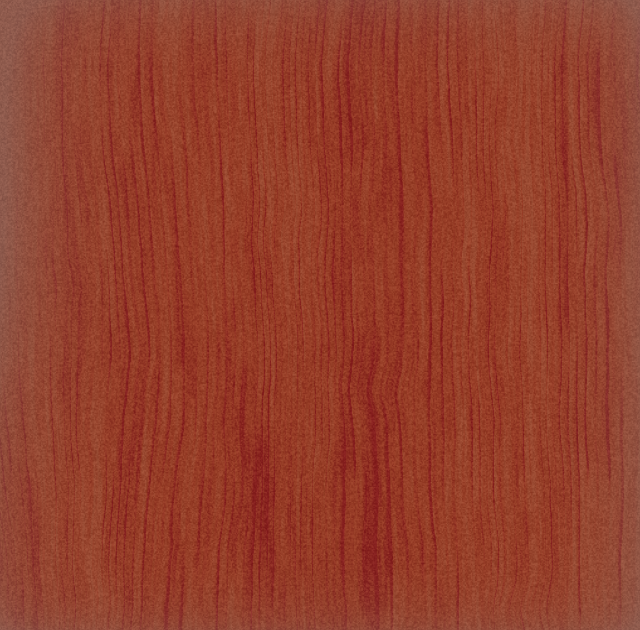
A Shadertoy shader for this texture:

```glsl
const vec3 DARK_RED = vec3(0.530, 0.125, 0.120);
const vec3 CHERRY = vec3(0.590, 0.236, 0.146);
const vec3 AMBER = vec3(0.605, 0.292, 0.194);
const vec3 HAZE = vec3(0.555, 0.365, 0.315);

float hash(vec2 p) {
    vec3 q = fract(vec3(p.xyx) * 0.1031);
    q += dot(q, q.yzx + 33.33);
    return fract((q.x + q.y) * q.z);
}

float noise(vec2 p) {
    vec2 i = floor(p), f = fract(p);
    f = f * f * (3.0 - 2.0 * f);
    float low = mix(hash(i), hash(i + vec2(1, 0)), f.x);
    float high = mix(hash(i + vec2(0, 1)), hash(i + vec2(1, 1)), f.x);
    return mix(low, high, f.y);
}

// Soft elliptical spot, leaning sideways with height
float stain(vec2 p, vec2 centre, vec2 size, float lean) {
    vec2 d = p - centre;
    d.x -= lean * d.y;
    d /= size;
    return exp(-dot(d, d));
}

// Sideways drift of the fibres, with local kinks beside knots
float fibreBend(vec2 p) {
    float bend = 0.04 * (noise(vec2(p.x * 4.0, p.y * 2.2)) - 0.5);
    bend += 0.010 * (noise(vec2(p.x * 14.0, p.y * 9.0) + 7.0) - 0.5);
    bend += 0.002 * (noise(vec2(p.x * 40.0, p.y * 30.0) + 31.0) - 0.5);
    for (int i = 0; i < 8; i++) {
        float k = float(i);
        vec2 knot = vec2((k + hash(vec2(k, 3.0))) / 8.0, hash(vec2(k, 19.0)));
        float push = hash(vec2(k, 41.0)) - 0.5;
        bend += 0.026 * push * stain(p, knot, vec2(0.06, 0.035), 0.0);
    }
    return bend;
}

// Wide-ringed figure alternates with close straight grain
float figure(float x) {
    return 0.5 + 0.5 * cos(17.45 * (x - 0.28));
}

// Growth rings darken slowly, end sharply and break up along their length
float growthLines(float x, float y) {
    float phase = 75.0 * x - 1.72 * sin(17.45 * (x - 0.28));
    float ring = floor(phase), f = fract(phase);
    float end = 1.0 - smoothstep(0.88, 1.0, f);
    float edge = smoothstep(0.62, 0.86, f) * end;
    float shade = 0.35 * f * end;
    float strength = 0.25 + 0.75 * hash(vec2(ring, 5.0));
    float fade = smoothstep(0.15, 0.75, noise(vec2(ring * 3.7, y * 6.0)));
    return (0.7 * edge + shade) * strength * (0.2 + fade);
}

// Pale bloom near the borders, strongest at the upper left
float borderHaze(vec2 p) {
    float left = exp(-13.0 * p.x) * mix(0.45, 1.0, smoothstep(0.2, 0.7, p.y));
    float right = 0.65 * exp(-19.0 * (1.0 - p.x));
    float top = 0.45 * exp(-18.0 * (1.0 - p.y));
    float bottom = 0.42 * exp(-26.0 * p.y);
    return clamp(left + right + top + bottom, 0.0, 0.9);
}

float woodTone(vec2 p) {
    float x = p.x + fibreBend(p);
    float wide = figure(x);
    float tone = 0.65 - 0.12 * wide;

    // Broad bands, streaks and hairline fibres
    tone += 0.24 * (noise(vec2(x * 9.0, p.y * 1.3)) - 0.5);
    tone += 0.24 * (noise(vec2(x * 48.0, p.y * 2.0) + 11.0) - 0.5);
    tone += 0.30 * (noise(vec2(x * 130.0, p.y * 7.0) + 23.0) - 0.5);
    tone += 0.38 * (noise(vec2(x * 270.0, p.y * 18.0) + 57.0) - 0.5);
    tone -= mix(0.46, 0.72, wide) * growthLines(x, p.y);

    // Red heartwood and dark seams
    tone -= 0.36 * stain(p, vec2(0.395, 0.25), vec2(0.038, 0.20), -0.12);
    tone -= 0.18 * stain(p, vec2(0.59, 0.45), vec2(0.020, 0.38), 0.04);
    tone -= 0.20 * stain(p, vec2(0.20, 0.38), vec2(0.020, 0.35), 0.0);
    float seamEnds = smoothstep(0.35, 0.6, p.y);
    tone -= 0.34 * seamEnds * stain(p, vec2(0.88, p.y), vec2(0.008, 1.0), 0.0);
    tone += 0.10 * smoothstep(0.887, 0.891, p.x);
    return tone;
}

// Fine pores mixed with brighter dust, both close to the smallest detail
float speckle(vec2 p) {
    float pores = noise(p * vec2(440.0, 380.0)) - 0.5;
    float dust = noise(p * 509.0 + 91.0) - 0.5;
    return 0.45 * pores + 0.65 * dust;
}

void mainImage(out vec4 fragColor, in vec2 fragCoord) {
    vec2 p = fragCoord / iResolution.xy;
    float grain = speckle(p);
    float tone = woodTone(p) + 0.24 * grain;
    vec3 color = mix(DARK_RED, CHERRY, smoothstep(-0.05, 0.6, tone));
    color = mix(color, AMBER, smoothstep(0.48, 0.98, tone));
    color = mix(color, HAZE, borderHaze(p));

    // Pores dull the surface as well as darkening the wood tone
    color += grain * vec3(0.105, 0.085, 0.075);
    fragColor = vec4(color, 1.0);
}
```
